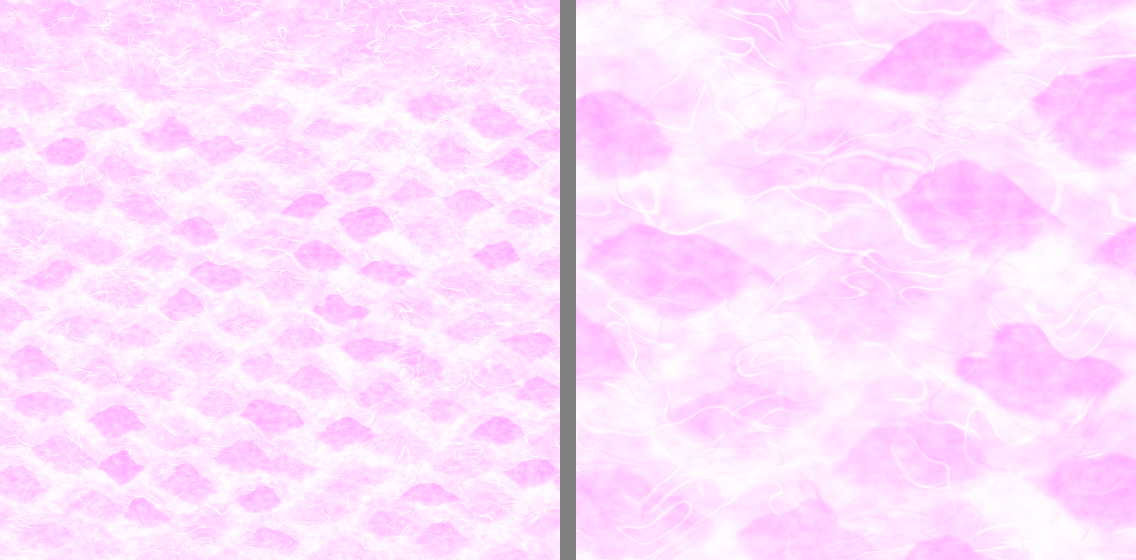
Left, the full canvas; right, a detail of the centre.
This texture is drawn by a Shadertoy shader. Its source:

```glsl
#define PALE vec3(1.0, 0.985, 1.0)
#define DEEP vec3(1.0, 0.68, 1.0)
#define LATTICE_DET 118.0
#define SCAR_SIZE vec2(0.066, 0.036)
#define SCAR_JITTER 0.28
#define HALO_GROWTH 1.45
#define HALO_TONE 0.20
#define RIDGE_TONE 0.11
#define WARP 0.015
#define GRAIN 0.34
#define MOTTLE 0.20
#define THREADS 0.75

const float PI = 3.14159265;

vec3 hash3(vec2 p) {
    vec3 q = fract(p.xyx * vec3(0.1031, 0.1030, 0.0973));
    q += dot(q, q.yxz + 33.33);
    return fract((q.xxy + q.yzz) * q.zyx);
}

vec2 gradientAt(vec2 cell, vec2 period) {
    float angle = 2.0 * PI * hash3(mod(cell, period) + 7.0).x;
    return vec2(cos(angle), sin(angle));
}

// Gradient noise that wraps after a whole number of cells
float noise(vec2 uv, vec2 period) {
    vec2 p = uv * period, i = floor(p), f = p - i;
    vec2 u = f * f * f * (f * (f * 6.0 - 15.0) + 10.0);
    vec2 e = vec2(1.0, 0.0);
    float a = dot(gradientAt(i, period), f);
    float b = dot(gradientAt(i + e.xy, period), f - e.xy);
    float c = dot(gradientAt(i + e.yx, period), f - e.yx);
    float d = dot(gradientAt(i + e.xx, period), f - e.xx);
    return mix(mix(a, b, u.x), mix(c, d, u.x), u.y);
}

float fbm(vec2 uv, vec2 period) {
    float sum = 0.0, amplitude = 1.0;
    for (int k = 0; k < 3; k++) {
        sum += amplitude * noise(uv, period);
        period *= 2.0;
        amplitude *= 0.6;
    }
    return sum;
}

// Pointed lens: bell-shaped crown above, shallow keel below
float lens(vec2 q, vec2 size, float soft) {
    float x = clamp(q.x / size.x, -1.0, 1.0);
    float bell = pow(0.5 + 0.5 * cos(PI * x), 0.7);
    float crown = size.y * bell - q.y;
    float keel = size.y * 0.85 * mix(bell, 1.0 - abs(x), 0.5) + q.y;
    return smoothstep(0.0, soft, crown) * smoothstep(0.0, soft * 2.0, keel);
}

// Broken hairlines along the zero crossings of stretched noise
float threads(vec2 uv, vec2 period, float width) {
    float line = 1.0 - smoothstep(width * 0.3, width, abs(noise(uv, period)));
    return line * smoothstep(-0.05, 0.2, noise(uv.yx + 0.37, vec2(17.0)));
}

void mainImage(out vec4 fragColor, in vec2 fragCoord) {
    vec2 uv = fragCoord / iResolution.xy;
    vec2 drift = vec2(fbm(uv, vec2(9.0)), fbm(uv + 0.41, vec2(11.0)));
    vec2 fray = vec2(noise(uv, vec2(47.0)), noise(uv + 0.29, vec2(53.0)));
    vec2 p = uv + WARP * drift + 0.005 * fray;
    float upper = smoothstep(0.74, 0.94, uv.y);
    float lower = 1.0 - smoothstep(0.0, 0.09, uv.y);

    // Slanted lattice that closes on itself at the canvas edges
    vec2 phase = vec2(0.25, 0.28);
    vec2 down = vec2(p.x, 1.0 - p.y);
    vec2 nearest = floor(vec2(7.0 * down.x + 9.0 * down.y,
                              13.0 * down.y - 3.0 * down.x) - phase + 0.5);
    float halo = 0.0, core = 0.0;
    for (int j = -1; j <= 1; j++)
    for (int i = -1; i <= 1; i++) {
        vec2 cell = nearest + vec2(i, j);
        vec2 site = vec2(13.0 * cell.x - 9.0 * cell.y, 3.0 * cell.x + 7.0 * cell.y);
        vec2 id = mod(site, LATTICE_DET);
        vec3 rnd = hash3(id), rnd2 = hash3(id + 191.0);
        vec2 offset = vec2(13.0 * phase.x - 9.0 * phase.y, 3.0 * phase.x + 7.0 * phase.y);
        vec2 shift = SCAR_JITTER * (rnd.xy - 0.5) * vec2(0.11, 0.07);
        vec2 q = (down - (site + offset) / LATTICE_DET - shift) * vec2(1.0, -1.0);
        q.y += q.x * 0.3 * (rnd2.x - 0.5);
        q.x += q.y * 0.8 * (rnd2.y - 0.5);
        vec2 size = SCAR_SIZE * mix(vec2(0.78), vec2(1.06), rnd2.zx) * (1.0 + 0.15 * upper);

        float shade = mix(0.6, 1.0, smoothstep(-size.y, size.y, q.y));
        float strength = mix(0.12, 0.56, rnd.z) * (1.0 - 0.65 * max(upper, lower));
        core = max(core, strength * shade * lens(q, size, 0.005 + 0.008 * upper));
        halo = max(halo, lens(q - vec2(0.0, 0.01), size * HALO_GROWTH, 0.012));
    }

    // Pale membrane, dark scars and cloudy staining
    float tone = RIDGE_TONE + HALO_TONE * halo + core;
    tone += 0.10 * fbm(uv + 0.13, vec2(5.0)) + MOTTLE * fbm(uv, vec2(24.0, 36.0));
    float band = smoothstep(0.86, 0.99, uv.y + 0.03 * drift.x);
    float bleach = 1.0 - smoothstep(0.0, 0.1, abs(uv.y - 0.79));
    tone += 0.18 * band - 0.06 * bleach;

    // Layered fibres, alternately pale and stained
    vec2 slant = uv + 0.03 * drift.yx;
    float cover = THREADS * (1.0 - 0.8 * smoothstep(0.1, 0.4, core));
    for (int k = 0; k < 3; k++) {
        float n = float(k);
        vec2 weave = vec2(9.0 + 7.0 * n, 31.0 + 9.0 * n);
        tone *= 1.0 - cover * threads(slant + 0.23 * n, weave, 0.045);
        tone += 0.17 * cover * threads(slant + 0.57 + 0.19 * n, weave + 4.0, 0.04);
    }

    // Mottled grain
    tone += GRAIN * (0.5 + core) * fbm(uv, vec2(70.0, 95.0));

    fragColor = vec4(mix(PALE, DEEP, clamp(tone, 0.0, 1.0)), 1.0);
}
```
